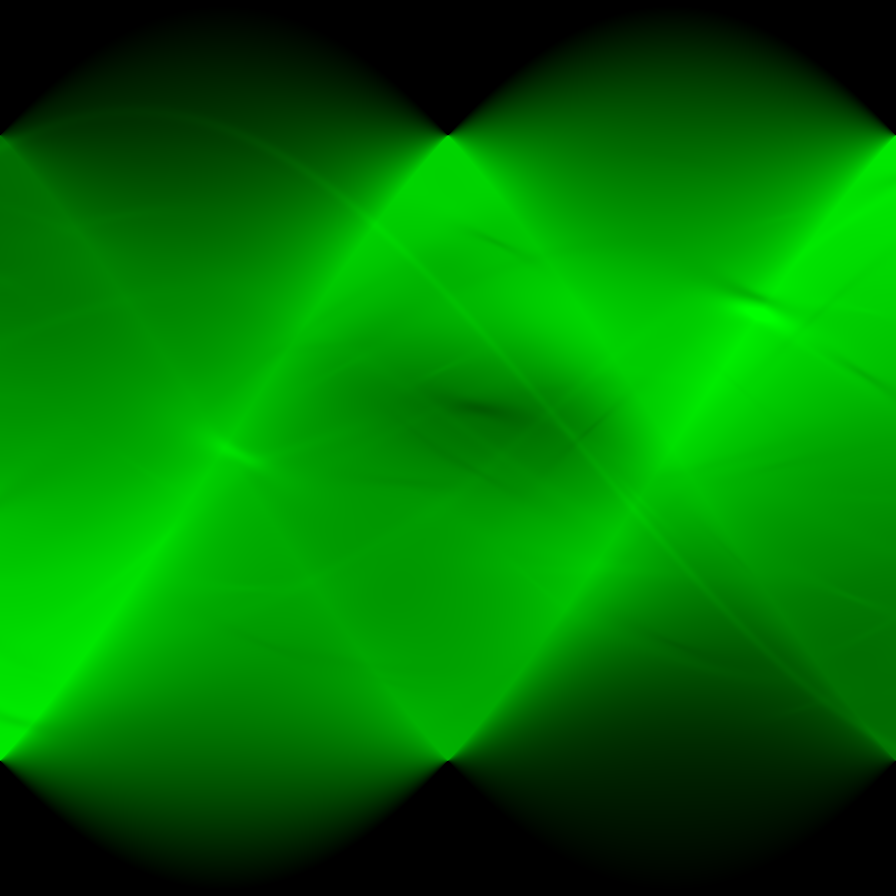
Give the GLSL for this background, as a WebGL 2 fragment shader.

```glsl
#version 300 es
precision highp float;
// Green sinogram: line integrals of a softly shaded square, angle across, offset up.
uniform vec2 u_resolution;
out vec4 fragColor;

const float PI = 3.14159265;
const float HALF_SIDE = 0.349;
const float FULL_CHORD = 0.987;
const int STEPS = 64;
const int STREAKS = 64;

float hash(float n) {
    return fract(sin(n * 127.1 + 11.7) * 4375.85);
}

vec2 rotate(vec2 p, float angle) {
    float c = cos(angle), s = sin(angle);
    return vec2(c * p.x + s * p.y, c * p.y - s * p.x);
}

float blob(vec2 p, vec2 center, vec2 radius, float angle) {
    vec2 q = rotate(p - center, angle) / radius;
    return exp(-dot(q, q));
}

// Broad light and dark areas inside the square
float density(vec2 p) {
    float d = 0.93 - 0.8 * p.x;
    d += 0.28 * smoothstep(0.19, 0.27, p.y);
    d -= 0.65 * blob(p, vec2(0.06, 0.04), vec2(0.20, 0.075), 0.18);
    d -= 0.35 * blob(p, vec2(0.20, -0.22), vec2(0.16, 0.15), 0.0);
    d += 0.30 * blob(p, vec2(-0.22, -0.30), vec2(0.20, 0.12), 0.0);
    d += 0.28 * blob(p, vec2(0.04, 0.17), vec2(0.22, 0.05), 0.25);
    d -= 0.20 * blob(p, vec2(0.28, 0.27), vec2(0.12, 0.12), 0.0);
    return max(d, 0.0);
}

// Integrate the density along the part of the line inside the square
float project(vec2 normal, float offset) {
    vec2 dir = vec2(-normal.y, normal.x);
    vec2 origin = normal * offset;
    vec2 middle = -origin / dir;
    vec2 reach = HALF_SIDE / abs(dir);
    vec2 enter = middle - reach, leave = middle + reach;
    float start = max(enter.x, enter.y);
    float chord = max(min(leave.x, leave.y) - start, 0.0);
    float sum = 0.0;
    for (int i = 0; i < STEPS; i++) {
        float t = start + chord * (float(i) + 0.5) / float(STEPS);
        sum += density(origin + dir * t);
    }
    return sum * chord / float(STEPS);
}

// Exact line integral of a thin Gaussian bar; size is length, thickness
float streak(float theta, float offset, vec2 center, vec2 size, float tilt) {
    float c = cos(theta - tilt), s = sin(theta - tilt);
    float width = sqrt(size.y * size.y * c * c + size.x * size.x * s * s);
    float dist = (offset - dot(center, vec2(cos(theta), sin(theta)))) / width;
    return sqrt(PI) * size.x * size.y / width * exp(-dist * dist);
}

// Distinct creases and highlights
float accents(float theta, float offset) {
    float v = -0.50 * streak(theta, offset, vec2(0.05, 0.05), vec2(0.10, 0.008), 1.68);
    v -= 0.50 * streak(theta, offset, vec2(0.10, 0.25), vec2(0.07, 0.004), 1.74);
    v -= 0.80 * streak(theta, offset, vec2(-0.10, 0.17), vec2(0.10, 0.006), 2.66);
    v += 0.70 * streak(theta, offset, vec2(-0.08, 0.17), vec2(0.10, 0.009), 2.65);
    v += 0.50 * streak(theta, offset, vec2(0.10, -0.10), vec2(0.12, 0.008), 0.84);
    v -= 0.50 * streak(theta, offset, vec2(-0.30, -0.10), vec2(0.08, 0.006), 0.06);
    v -= 0.50 * streak(theta, offset, vec2(-0.06, 0.20), vec2(0.08, 0.005), 3.03);
    v += 3.00 * streak(theta, offset, vec2(0.335, 0.17), vec2(0.007), 0.0);
    return v;
}

// Scattered faint fibres
float fibres(float theta, float offset) {
    float v = 0.0;
    for (int i = 0; i < STREAKS; i++) {
        float id = float(i) * 5.0;
        vec2 center = 0.62 * (vec2(hash(id), hash(id + 1.0)) - 0.5);
        float shape = hash(id + 2.0);
        vec2 size = vec2(mix(0.02, 0.07, shape), mix(0.008, 0.003, shape));
        float strength = 0.7 * (hash(id + 3.0) - 0.5);
        v += strength * streak(theta, offset, center, size, PI * hash(id + 4.0));
    }
    return v;
}

void main() {
    vec2 uv = gl_FragCoord.xy / u_resolution;
    float theta = PI * uv.x + 0.0001;
    float offset = uv.y - 0.5;
    vec2 normal = vec2(cos(theta), sin(theta));
    float light = project(normal, offset);
    // Fade the fine detail where the square is thin
    float detail = accents(theta, offset) + fibres(theta, offset);
    light += detail * smoothstep(0.0, 0.3, light);
    fragColor = vec4(0.0, clamp(light / FULL_CHORD, 0.0, 1.0), 0.0, 1.0);
}
```
